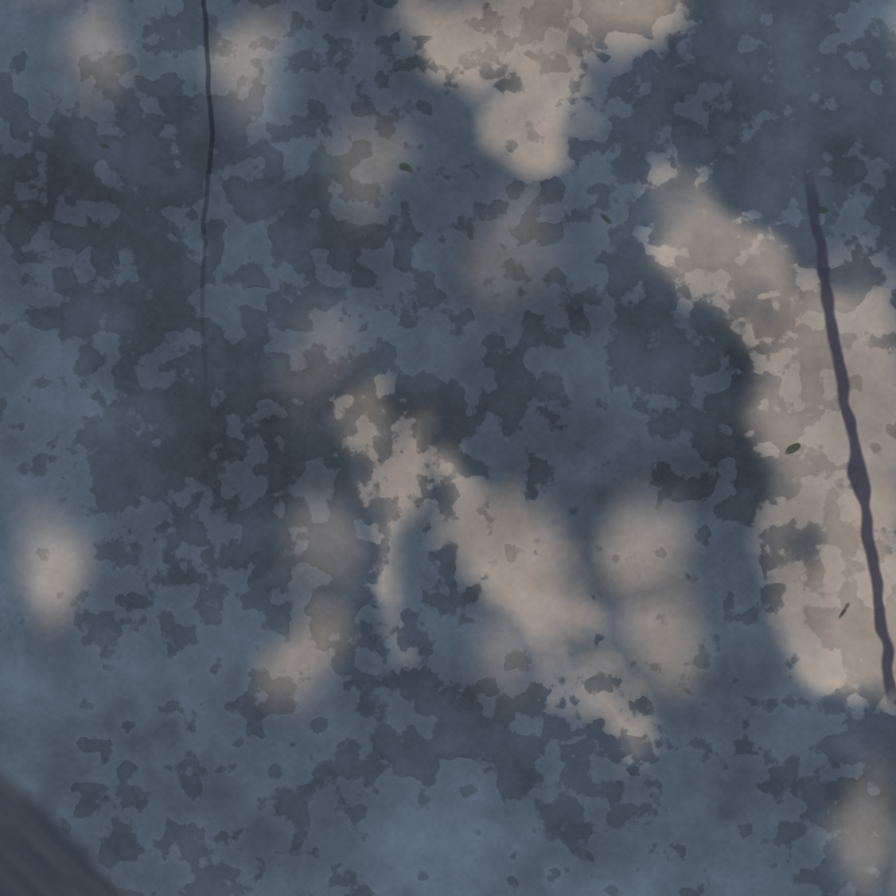
A WebGL 2 fragment shader for this texture:

```glsl
#version 300 es
precision highp float;
// Weathered concrete in blue shade with warm dappled sunlight falling on it.
// Layered value noise makes stains and flakes; noise-warped capsules and
// scattered soft discs make the light; cracks, leaves and a dark corner follow.
uniform vec2 u_resolution;
out vec4 fragColor;

float hash(vec2 p) {
    return fract(sin(dot(p, vec2(127.1, 311.7))) * 43758.5453);
}

float noise(vec2 p) {
    vec2 cell = floor(p), f = fract(p);
    f = f * f * (3.0 - 2.0 * f);
    return mix(mix(hash(cell), hash(cell + vec2(1, 0)), f.x),
               mix(hash(cell + vec2(0, 1)), hash(cell + vec2(1, 1)), f.x), f.y);
}

float fbm(vec2 p) {
    float sum = 0.0, amp = 0.53;
    for (int i = 0; i < 4; i++) {
        sum += amp * noise(p);
        p = mat2(1.6, 1.2, -1.2, 1.6) * p + 7.3;
        amp *= 0.5;
    }
    return sum;
}

float capsule(vec2 p, vec2 a, vec2 b, float radius) {
    vec2 ab = b - a;
    float t = clamp(dot(p - a, ab) / dot(ab, ab), 0.0, 1.0);
    return length(p - a - ab * t) - radius;
}

// Distance to the broad openings in the foliage
float canopyGaps(vec2 p) {
    float d = capsule(p, vec2(0.53, 0.97), vec2(0.69, 1.0), 0.06);
    d = min(d, capsule(p, vec2(0.60, 0.95), vec2(0.61, 0.85), 0.04));
    d = min(d, capsule(p, vec2(0.76, 0.73), vec2(0.92, 0.64), 0.055));
    d = min(d, capsule(p, vec2(0.93, 0.64), vec2(0.96, 0.28), 0.075));
    d = min(d, capsule(p, vec2(0.45, 0.55), vec2(0.43, 0.34), 0.035));
    d = min(d, capsule(p, vec2(0.49, 0.48), vec2(0.66, 0.31), 0.045));
    return min(d, capsule(p, vec2(0.65, 0.30), vec2(0.69, 0.15), 0.022));
}

// Small blurred sun spots on a jittered grid
float sunSpots(vec2 p) {
    p *= vec2(13.0, 9.0);
    float light = 0.0;
    for (int y = -1; y <= 1; y++) {
        for (int x = -1; x <= 1; x++) {
            vec2 cell = floor(p) + vec2(x, y);
            vec2 center = cell + 0.25 + 0.5 * vec2(hash(cell + 3.1), hash(cell + 8.7));
            float strength = step(0.86, hash(cell + 21.4)) * mix(0.35, 0.9, hash(cell + 5.9));
            float spot = 1.0 - smoothstep(0.1, 0.85, length(p - center));
            light = max(light, spot * strength);
        }
    }
    return light;
}

void main() {
    vec2 uv = gl_FragCoord.xy / min(u_resolution.x, u_resolution.y);
    float px = 1.0 / min(u_resolution.x, u_resolution.y);

    // Concrete: broad stains, crisp flakes and fine grain
    float stain = fbm(uv * 4.0 + 2.0) - 0.5;
    float mottle = fbm(uv * 17.0 + 11.0) - 0.5;
    float detail = fbm(uv * 42.0 + 31.0);
    float worn = fbm(uv * 6.0 + 50.0) - 0.5 + 0.12 * (uv.x - 0.5);
    float flake = smoothstep(0.50, 0.60, detail + 0.9 * worn);
    float grain = noise(uv * 230.0) - 0.5;
    float albedo = 0.97 + 0.42 * stain + 0.32 * mottle + 0.16 * (detail - 0.5)
                 - 0.19 * flake + 0.05 * grain;

    // Sunlight with soft lobed edges, roughened by the surface
    vec2 warp = vec2(noise(uv * 13.0 + 4.0), noise(uv * 13.0 + 40.0)) - 0.5;
    float gap = canopyGaps(uv + 0.06 * warp) + 0.05 * (noise(uv * vec2(22.0, 15.0)) - 0.5)
              + 0.03 * (detail - 0.5) + 0.008 * flake;
    float light = 1.0 - smoothstep(-0.032, 0.03, gap);
    light *= 0.76 + 0.3 * noise(uv * vec2(19.0, 14.0) + 60.0);
    light = clamp(max(light, sunSpots(uv + 0.04 * warp)), 0.0, 1.0);

    vec3 shade = vec3(0.32, 0.365, 0.42) * albedo;
    vec3 sunlit = vec3(0.67, 0.625, 0.59) * mix(1.0, albedo, 0.65);
    vec3 color = mix(shade, sunlit, light);

    // Wide joint on the right, hairline crack on the left
    float wobble = 0.006 * (noise(vec2(uv.y * 40.0, 3.0)) - 0.5);
    float jointX = mix(0.905, 0.997, (0.79 - uv.y) / 0.56) + wobble;
    float jointWidth = 0.004 + 0.003 * noise(uv * 60.0) + 0.006 * exp(-pow((uv.y - 0.47) * 50.0, 2.0));
    float joint = 1.0 - smoothstep(jointWidth - 0.002, jointWidth + 0.002 + px, abs(uv.x - jointX));
    joint *= smoothstep(0.20, 0.24, uv.y) * (1.0 - smoothstep(0.77, 0.83, uv.y));
    color = mix(color, vec3(0.22, 0.22, 0.28), 0.85 * joint);
    float hairX = 0.235 + 0.03 * (noise(vec2(uv.y * 7.0, 9.0)) - 0.5) + wobble;
    float hair = 1.0 - smoothstep(0.001, 0.003 + px, abs(uv.x - hairX));
    color *= 1.0 - 0.35 * hair * smoothstep(0.45, 0.95, uv.y);

    // A few fallen leaves
    for (int i = 0; i < 7; i++) {
        float k = float(i);
        vec2 p = uv - vec2(hash(vec2(k, 1.7)), hash(vec2(k, 6.2)));
        float angle = 6.28 * hash(vec2(k, 9.4));
        p = mat2(cos(angle), -sin(angle), sin(angle), cos(angle)) * p;
        float leaf = length(p * vec2(1.0, 2.2)) - 0.011 + 0.008 * noise(uv * 110.0);
        color = mix(color, vec3(0.20, 0.24, 0.21), 0.75 * (1.0 - smoothstep(-0.002, 0.002 + px, leaf)));
    }

    // Dark streaked corner at the lower left
    float corner = 1.0 - smoothstep(-0.02, 0.015, uv.x + uv.y - 0.15 + 0.02 * mottle);
    float streak = noise(vec2((uv.x + uv.y) * 70.0, (uv.x - uv.y) * 7.0));
    color = mix(color, mix(vec3(0.17, 0.20, 0.24), vec3(0.29, 0.30, 0.33), streak), 0.8 * corner);

    fragColor = vec4(color, 1.0);
}
```
